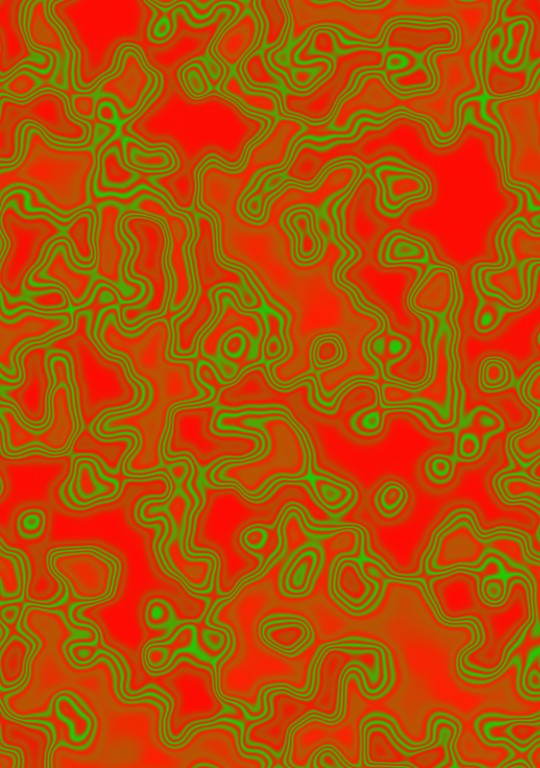
A WebGL 2 fragment shader for this pattern:

```glsl
#version 300 es
precision highp float;
// Winding green contour lines on red: scattered seeds, each high or low, are
// blended by Gaussian weights into a field of plateaus joined by soft slopes.
// Stripes of the field's value then trace every slope and light up the saddles.

uniform vec2 u_resolution;
out vec4 fragColor;

// Two independent random values in 0..1 for an integer cell
vec2 hash2(vec2 cell, uint seed) {
  uvec2 q = uvec2(ivec2(cell) + 4096) * uvec2(1597u, 3812u) + seed * 7919u;
  q = q * 1664525u + 1013904223u;
  q.x += q.y * 1664525u;
  q.y += q.x * 1664525u;
  q ^= q >> 16u;
  q.x += q.y * 1664525u;
  q.y += q.x * 1664525u;
  q ^= q >> 16u;
  return vec2(q >> 8u) / 16777216.0;
}

// Height of a seed: a flat low or a slightly uneven high level
float seedLevel(vec2 cell) {
  vec2 r = hash2(cell, 3u);
  float clustering = 0.5 * (hash2(floor(cell / 3.0), 5u).x - 0.5);
  return r.x < 0.5 + clustering ? 0.88 + 0.12 * r.y : 0.03 * r.y;
}

// Gaussian-weighted mean of the jittered seeds around p
float plateauField(vec2 p) {
  vec2 home = floor(p);
  float total = 0.0, weights = 0.0;
  for (int y = -2; y <= 2; y++) {
    for (int x = -2; x <= 2; x++) {
      vec2 cell = home + vec2(x, y);
      vec2 offset = cell + 0.5 + 0.75 * (hash2(cell, 1u) - 0.5) - p;
      float weight = exp(-2.6 * dot(offset, offset));
      total += weight * seedLevel(cell);
      weights += weight;
    }
  }
  return total / weights;
}

void main() {
  vec2 p = gl_FragCoord.xy / u_resolution.y * 32.0;
  float level = plateauField(p);

  // Contour stripes, softened where they get narrower than the pixels
  float phase = 5.0 * (level - 0.5);
  float blur = 3.14159 * min(fwidth(phase), 1.0);
  float sharpness = blur > 0.001 ? sin(blur) / blur : 1.0;
  float stripe = 0.5 + 0.5 * sharpness * cos(6.28319 * phase);

  // Lines are strongest halfway up a slope and fade onto the plateaus
  float slope = pow(clamp(4.0 * level * (1.0 - level), 0.0, 1.0), 1.2);
  float greenness = slope * mix(0.1, 0.93, stripe);

  vec3 red = vec3(1.0, 0.04 + 0.08 * level, 0.01);
  vec3 green = vec3(0.06, 0.85, 0.02);
  fragColor = vec4(mix(red, green, greenness), 1.0);
}
```
